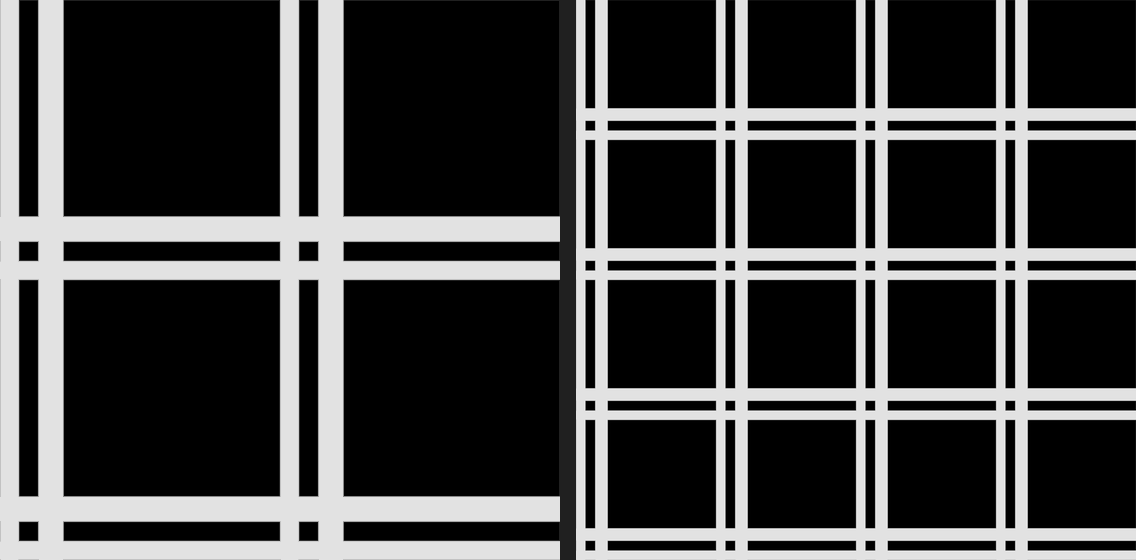
Left, the tile; right, the same tile 2 across and 2 down.
This pattern is drawn by a Shadertoy shader. Its source:

```glsl
#define REPEATS 2.0
#define THREADS 44.0
#define THIN_WIDTH 3.0
#define GAP_WIDTH 3.0
#define THICK_WIDTH 4.0
#define EDGE_SOFTNESS 0.0017
#define GROUND_COLOR vec3(0.0)
#define STRIPE_COLOR vec3(0.886)

// Coverage of a stripe starting at 'start'; distances wrap around the cell
vec2 stripe(vec2 cell, float start, float width, vec2 softness) {
    float center = (start + 0.5 * width) / THREADS;
    vec2 wrapped = abs(fract(cell - center + 0.5) - 0.5);
    vec2 edge = wrapped - 0.5 * width / THREADS;
    return 1.0 - smoothstep(-softness, softness, edge);
}

void mainImage(out vec4 fragColor, in vec2 fragCoord) {
    vec2 cell = fragCoord / iResolution.xy * REPEATS;
    vec2 softness = max(vec2(EDGE_SOFTNESS), 0.75 / iResolution.xy) * REPEATS;

    // A thin and a thick stripe along each axis
    vec2 thin = stripe(cell, 0.0, THIN_WIDTH, softness);
    vec2 thick = stripe(cell, THIN_WIDTH + GAP_WIDTH, THICK_WIDTH, softness);
    vec2 bands = max(thin, thick);

    // Flat union of both directions
    float coverage = max(bands.x, bands.y);
    fragColor = vec4(mix(GROUND_COLOR, STRIPE_COLOR, coverage), 1.0);
}
```
